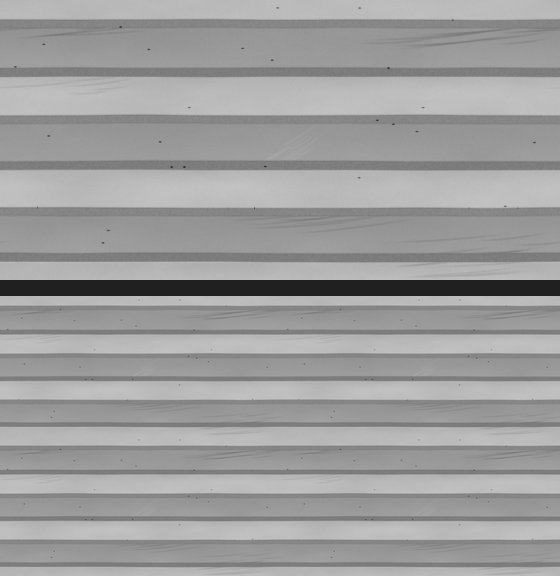
Top, the tile; bottom, the same tile 2 across and 2 down.
Give the GLSL for this texture, as a WebGL 2 fragment shader.

```glsl
#version 300 es
precision highp float;
// Grey corrugated sheet metal: three horizontal ribs with bevels, clouds, scratches and specks.
uniform vec2 u_resolution;
out vec4 fragColor;

const float RIBS = 3.0;
const vec2 TILE = vec2(2.0, 1.0);                    // tile size in canvas heights
const vec4 EDGES = vec4(0.224, 0.312, 0.721, 0.818); // bevel edges inside one rib, from its top
const vec3 UPPER_SHIFT = vec3(-0.013, 0.010, 0.002); // uneven upper bevel of each rib
const vec3 LOWER_SHIFT = vec3(0.005, 0.004, -0.009); // uneven lower bevel of each rib
const float WAVER = 0.014;
const float RIDGE_TOP = 0.700;
const float RIDGE_LOW = 0.735;
const float VALLEY_TOP = 0.580;
const float VALLEY_LOW = 0.615;
const float UPPER_BEVEL = 0.525;
const float LOWER_BEVEL = 0.490;
const float CLOUD = 0.065;
const float GRAIN = 0.022;
const int SCRATCHES = 6;                             // per cluster
const vec2 CLUSTERS[7] = vec2[7](vec2(1.56, 0.85), vec2(1.82, 0.87), vec2(1.09, 0.20),
    vec2(1.77, 0.13), vec2(1.61, 0.04), vec2(0.26, 0.70), vec2(0.18, 0.885));
const vec2 SCUFF_CENTRE = vec2(0.95, 0.49);
const int SCUFFS = 7;

float hash(vec2 cell) {
    uvec2 q = uvec2(ivec2(cell)) * uvec2(1597334673u, 3812015801u);
    uint h = (q.x ^ q.y) * 747796405u + 2891336453u;
    h = ((h >> 16u) ^ h) * 2246822519u;
    h = (h >> 13u) ^ h;
    return float(h >> 8u) / 16777216.0;
}

// Value noise that wraps over a whole number of cells
float noise(vec2 uv, vec2 cells) {
    vec2 p = uv * cells, i = floor(p), f = fract(p);
    f = f * f * (3.0 - 2.0 * f);
    vec2 a = mod(i, cells), b = mod(i + 1.0, cells);
    return mix(mix(hash(a), hash(vec2(b.x, a.y)), f.x),
               mix(hash(vec2(a.x, b.y)), hash(b), f.x), f.y);
}

float clouds(vec2 uv) {
    float sum = 0.0, weight = 0.5;
    vec2 cells = vec2(7.0, 9.0);
    for (int i = 0; i < 4; i++) {
        sum += weight * noise(uv, cells);
        cells *= 2.0;
        weight *= 0.5;
    }
    return sum / 0.9375 - 0.5;
}

// Tapered, slightly bent stroke around a wrapped centre
float stroke(vec2 p, vec2 centre, float slope, float reach, float width, float pixel) {
    vec2 d = p - centre;
    d -= TILE * round(d / TILE);
    float along = d.x / reach;
    float off = abs(d.y - slope * d.x - 0.006 * along * along);
    float taper = 1.0 - smoothstep(0.3, 1.0, abs(along));
    return taper * (1.0 - smoothstep(width, width + pixel, off));
}

void main() {
    vec2 uv = gl_FragCoord.xy / u_resolution;
    vec2 p = uv * TILE;
    float pixel = 1.0 / u_resolution.y;
    float fromTop = (1.0 - uv.y) * RIBS;
    float rib = mod(floor(fromTop), RIBS);
    float v = fract(fromTop);

    // Rib edges, each wavering along the sheet
    vec4 edges = EDGES;
    edges.xy += UPPER_SHIFT[int(rib)];
    edges.zw += LOWER_SHIFT[int(rib)];
    for (int i = 0; i < 4; i++) {
        float lane = (rib * 4.0 + float(i) + 0.5) / 12.0;
        edges[i] += WAVER * (noise(vec2(uv.x, lane), vec2(8.0, 12.0)) - 0.5);
    }
    float soft = max(0.007, RIBS * pixel);
    vec4 past = smoothstep(edges - soft, edges + soft, vec4(v));
    float valley = past.y * (1.0 - past.z);
    float bevel = past.x * (1.0 - past.y) + past.z * (1.0 - past.w);
    float ridge = 1.0 - past.x + past.w;

    // Base tones
    float ridgePlace = fract(v - EDGES.w) / (1.0 + EDGES.x - EDGES.w);
    float tone = mix(RIDGE_TOP, RIDGE_LOW, smoothstep(0.0, 0.5, ridgePlace));
    tone = mix(tone, UPPER_BEVEL, past.x);
    tone = mix(tone, mix(VALLEY_TOP, VALLEY_LOW, smoothstep(EDGES.y, EDGES.z, v)), past.y);
    tone = mix(tone, LOWER_BEVEL, past.z);
    tone = mix(tone, mix(RIDGE_TOP, RIDGE_LOW, smoothstep(0.0, 0.5, ridgePlace)), past.w);

    // Clouded surface and fine grain
    tone += CLOUD * clouds(uv) * (ridge + 0.6 * valley + 0.3 * bevel);
    tone += GRAIN * (noise(uv, vec2(512.0, 256.0)) - 0.5) * (0.6 + bevel);

    // Dirt lines along the creases, broken into dark chips
    vec4 crease = 1.0 - smoothstep(vec4(0.004), vec4(0.008 + soft), abs(v - edges));
    float chips = smoothstep(0.78, 0.95, noise(vec2(uv.x, (rib + 0.5) / RIBS), vec2(240.0, RIBS)));
    chips *= smoothstep(0.45, 0.75, noise(uv, vec2(9.0, 3.0)));
    tone -= crease.x * (0.035 + 0.25 * chips) + 0.025 * crease.y + 0.02 * crease.z;

    // Long dark scratches in clusters, pale diagonal scuffs in one valley
    for (int c = 0; c < CLUSTERS.length(); c++) {
        for (int i = 0; i < SCRATCHES; i++) {
            vec2 id = vec2(c * SCRATCHES + i, 700);
            vec2 jitter = vec2(hash(id), hash(id + vec2(0, 1))) - 0.5;
            float slope = mix(0.03, 0.13, hash(id + vec2(0, 2)));
            float reach = mix(0.08, 0.26, hash(id + vec2(0, 3)));
            float mark = stroke(p, CLUSTERS[c] + jitter * vec2(0.35, 0.07), slope, reach, 0.0007, 1.5 * pixel);
            tone -= 0.045 * mark * (1.0 - bevel);
        }
    }
    for (int i = 0; i < SCUFFS; i++) {
        vec2 id = vec2(i, 900);
        vec2 jitter = vec2(hash(id), hash(id + vec2(0, 1))) - 0.5;
        float reach = mix(0.05, 0.12, hash(id + vec2(0, 2)));
        tone += 0.018 * valley * stroke(p, SCUFF_CENTRE + jitter * vec2(0.3, 0.1), 0.6, reach, 0.003, 0.004);
    }

    // Sparse dark specks
    vec2 grid = vec2(96.0, 48.0), cell = floor(uv * grid);
    vec2 spot = 0.3 + 0.4 * vec2(hash(cell + 300.0), hash(cell + 500.0));
    float away = length((fract(uv * grid) - spot) * vec2(0.6, 1.0));
    float speck = step(0.994, hash(cell + 1100.0)) * (1.0 - smoothstep(0.04, 0.06 + 48.0 * pixel, away));
    tone -= 0.3 * speck;

    fragColor = vec4(vec3(clamp(tone, 0.0, 1.0)), 1.0);
}
```
